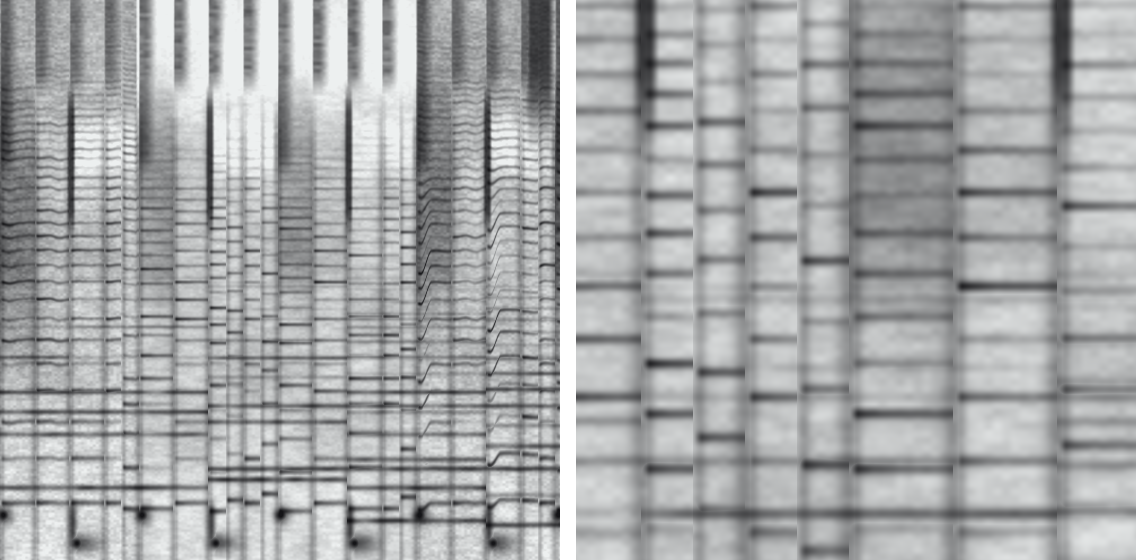
Left, the full canvas; right, a detail of the centre.
Reproduce this pattern procedurally as a WebGL 2 fragment shader.

```glsl
#version 300 es
precision highp float;

uniform vec2 u_resolution;
out vec4 fragColor;

const float BEATS = 8.07;
const vec3 INK = vec3(0.08, 0.08, 0.09);
const vec3 PAPER = vec3(0.93, 0.94, 0.94);

// Semitone offset of the melody on each quarter beat
const float MELODY[32] = float[32](
  0., 0., 0., 0., 0., 0., 0., -2.,
  -2., -2., 0., 0., -3., 1., 0., 3.,
  -3., -3., 0., 0., -2., -2., -2., 2.,
  0., 0., 0., 0., 1., 1., 1., 0.);

// Two sustained tones for each chord
const vec2 CHORDS[5] = vec2[5](
  vec2(1.32, 3.31), vec2(1.32, 3.31), vec2(1.5, 1.75),
  vec2(0.66, 1.75), vec2(0.58, 1.75));

float hash(vec2 p) {
  vec3 q = fract(p.xyx * 0.1031);
  q += dot(q, q.yzx + 33.33);
  return fract((q.x + q.y) * q.z);
}

float noise(vec2 p) {
  vec2 i = floor(p), f = fract(p);
  f = f * f * (3.0 - 2.0 * f);
  return mix(mix(hash(i), hash(i + vec2(1, 0)), f.x),
             mix(hash(i + vec2(0, 1)), hash(i + vec2(1, 1)), f.x), f.y);
}

float bell(float d, float width) {
  return exp(-d * d / (width * width));
}

float window(float x, float lo, float hi, float soft) {
  return smoothstep(lo - soft, lo + soft, x) * (1.0 - smoothstep(hi - soft, hi + soft, x));
}

// Compressed frequency axis
float toHeight(float pitch) { return 0.366 * log(1.0 + 0.32 * pitch); }
float toPitch(float height) { return (exp(height / 0.366) - 1.0) / 0.32; }

// Nearest overtone of a tone, drawn as a soft horizontal line
float partials(float height, float pitch, float seed, float width) {
  float n = max(1.0, floor(toPitch(height) / pitch + 0.5));
  float thin = mix(1.0, 0.6, smoothstep(0.12, 0.5, height));
  float loudness = mix(0.25, 1.0, hash(vec2(n, seed)));
  return max(loudness, 0.9 * step(n, 1.0)) * bell(height - toHeight(n * pitch), width * thin);
}

// Melody line with onset decay; voiced beats slide and waver
float melody(float t, float h, float index, float age, float voiced) {
  float wobble = (noise(vec2(t * 7.0, 4.0)) - 0.5) * 0.4;
  float slide = -2.6 * (1.0 - smoothstep(0.06, 0.22, fract(t))) * step(5.99, t);
  slide *= 1.0 - smoothstep(0.5, 0.75, h);
  float semis = MELODY[int(index)] + voiced * (wobble + slide);
  float seed = floor(index * 0.5) + 7.0 * MELODY[int(index)] + 40.0;
  float line = partials(h, exp2(semis / 12.0), seed, 0.0055);
  float reach = 1.0 - smoothstep(0.5, mix(0.82, 1.1, voiced), h);
  return line * reach * mix(0.5, 1.0, exp(-age * 5.0)) * smoothstep(0.0, 0.05, age);
}

float chord(float t, float h) {
  float index = clamp(floor((t + 1.0) * 0.5), 0.0, 4.0);
  vec2 tones = CHORDS[int(index)];
  float line = max(partials(h, tones.x, index + 90.0, 0.0055),
                   partials(h, tones.y, index + 60.0, 0.0055));
  return line * (1.0 - smoothstep(0.2, 0.6, h)) * mix(0.5, 1.0, noise(vec2(t * 4.0, h * 40.0)));
}

// Noise burst that fades to the right, from a base height upwards
float burst(float u, float h, float base, float width, float streak) {
  return smoothstep(base - 0.03, base + 0.03, h) * smoothstep(-0.01, 0.03, u)
    * (1.0 - smoothstep(width * 0.3, width, u)) * mix(0.65, 1.0, streak);
}

// Low thump with a grey tail
float thump(vec2 p, float tail) {
  float core = bell(length(p * vec2(0.124, 1.0)), 0.012);
  float smear = bell(p.y, 0.018) * smoothstep(-0.06, 0.02, p.x)
    * (1.0 - smoothstep(0.0, tail * 1.3, p.x)) * 0.7;
  return max(core, smear);
}

void main() {
  vec2 uv = gl_FragCoord.xy / u_resolution;
  float h = uv.y, t = uv.x * BEATS;
  float beat = floor(t), u = fract(t), odd = mod(beat, 2.0);
  float voiced = 1.0 - window(t, 1.97, 6.0, 0.02);

  // Time since the last onset
  float index = min(floor(t * 4.0), 31.0);
  float age = fract(t * 4.0) * 0.25;
  if (mod(index, 2.0) > 0.5 && MELODY[int(index)] == MELODY[int(index) - 1]) age += 0.25;

  float streak = noise(vec2(t * 7.0, h * 150.0));
  float grain = noise(uv * vec2(190.0, 230.0));
  float cloud = noise(vec2(t * 2.5, h * 9.0));

  // Background tone
  float tone = mix(0.87, 0.80, smoothstep(0.08, 0.3, h));
  tone = mix(tone, mix(1.0, 0.72, voiced), smoothstep(0.72, 0.88, h));
  tone += (streak - 0.5) * 0.1 * (1.0 - 0.6 * smoothstep(0.8, 0.9, h) * (1.0 - voiced));
  tone += (grain - 0.5) * mix(0.06, 0.12, voiced) + (cloud - 0.5) * 0.12;
  tone -= 0.17 * (1.0 - odd) * window(h, 0.48, 0.85, 0.06) * (1.0 - smoothstep(0.4, 0.55, u));
  tone -= 0.16 * voiced * (1.0 - odd) * window(h, 0.34, 0.74, 0.08) * (1.0 - u);
  tone += 0.17 * odd * window(h, 0.69, 0.79, 0.03) * window(u, 0.08, 0.95, 0.03);

  // Tonal lines and shadows around onsets
  float lines = max(melody(t, h, index, age, voiced), chord(t, h));
  tone *= 1.0 - 0.85 * lines;
  float seam = abs(fract(t * 2.0 + 0.5) - 0.5) * 0.5;
  float shadow = max(bell(seam, 0.055), 0.8 * bell(age - 0.035, 0.035));
  tone *= 1.0 - 0.27 * shadow * (1.0 - smoothstep(0.72, 0.88, h));

  // Percussion bursts
  float hat = burst(fract(t * 2.0) * 0.5, h, 0.85, 0.29, streak) * mix(1.0, 0.75, voiced);
  float snare = (1.0 - odd) * burst(u, h, 0.7, 0.27, streak);
  float wash = window(t, 7.6, 7.95, 0.06) * smoothstep(0.68, 0.9, h);
  tone *= 1.0 - 0.62 * max(max(hat, snare * 0.85), wash);

  // Tall bars and low thumps on alternate beats
  float barX = mod(t - 0.02, 2.0) - 1.0;
  tone *= 1.0 - 0.6 * window(barX, -0.04, 0.05, 0.028) * window(h, 0.6, 0.83, 0.035);
  float kickX = mod(t, 2.0) - 1.0;
  float drop = bell(kickX - 0.05, 0.06) * window(h, 0.03, 0.1, 0.02) * 0.65;
  float kick = max(drop, thump(vec2(kickX - 0.11, h - 0.03), 0.42));
  float snareX = mod(t + 1.0, 2.0) - 1.0;
  kick = max(kick, thump(vec2(snareX - 0.05, h - 0.08), 0.18));
  tone *= 1.0 - 0.9 * kick;

  // Contrast around the middle grey
  float level = (tone - 0.70) * 1.17 + 0.695;
  fragColor = vec4(mix(INK, PAPER, clamp(level, 0.0, 1.0)), 1.0);
}
```
